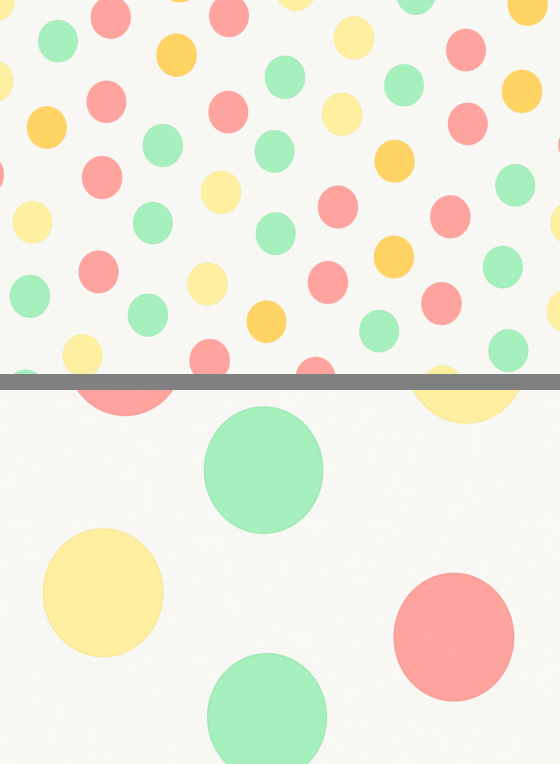
Top: the whole. Bottom: its middle third, enlarged.
Reproduce this pattern procedurally as a WebGL 2 fragment shader.

```glsl
#version 300 es
precision highp float;

uniform vec2 u_resolution;
out vec4 fragColor;

// Palette
const vec3 PAPER  = vec3(0.972, 0.970, 0.954);
const vec3 CORAL  = vec3(1.00, 0.64, 0.62);
const vec3 MINT   = vec3(0.65, 0.94, 0.74);
const vec3 LEMON  = vec3(1.00, 0.94, 0.63);
const vec3 AMBER  = vec3(1.00, 0.83, 0.39);

// Layout, in canvas heights
const vec2 STEP_DOWN = vec2(0.148, -0.129);
const vec2 STEP_UP   = vec2(0.168, 0.098);
const vec2 ORIGIN    = vec2(0.750, 0.584);
const vec2 RADII     = vec2(0.0537, 0.0573);
const float JITTER   = 0.019;
const float SIZE_VARIATION = 0.012;

// Surface
const float RIM_WIDTH = 0.0018;
const float RIM_SHADE = 0.025;
const float GRAIN_SCALE = 170.0;
const float GRAIN_AMOUNT = 0.005;

vec3 hash3(vec2 p) {
    vec3 q = fract(p.xyx * vec3(0.1031, 0.1030, 0.0973));
    q += dot(q, q.yxz + 33.33);
    return fract((q.xxy + q.yzz) * q.zyx);
}

float valueNoise(vec2 p) {
    vec2 i = floor(p);
    vec2 f = smoothstep(0.0, 1.0, p - i);
    float low  = mix(hash3(i).x, hash3(i + vec2(1.0, 0.0)).x, f.x);
    float high = mix(hash3(i + vec2(0.0, 1.0)).x, hash3(i + 1.0).x, f.x);
    return mix(low, high, f.y);
}

// Alternating cells use different hues, so close neighbours differ.
// The additive sequence keeps the shares even without visible repeats.
vec3 dotColor(vec2 cell) {
    float pick = fract(0.37 + dot(cell, vec2(0.7549, 0.5698)));
    if (mod(cell.x + cell.y, 2.0) > 0.5) {
        return pick < 0.667 ? CORAL : LEMON;
    }
    return pick < 0.593 ? MINT : (pick < 0.889 ? AMBER : LEMON);
}

// Approximate signed distance to an upright ellipse
float ellipseDistance(vec2 p, vec2 radii) {
    return (length(p / radii) - 1.0) * radii.y;
}

void main() {
    vec2 p = gl_FragCoord.xy / u_resolution.y;
    float edge = 0.75 / u_resolution.y;
    mat2 lattice = mat2(STEP_DOWN, STEP_UP);
    vec2 home = round(inverse(lattice) * (p - ORIGIN));

    // Paper with a faint grain
    float grain = valueNoise(p * GRAIN_SCALE) - 0.5;
    vec3 color = PAPER + grain * GRAIN_AMOUNT;

    // Scattered dots on a slanted lattice
    for (int y = -1; y <= 1; y++) {
        for (int x = -1; x <= 1; x++) {
            vec2 cell = home + vec2(x, y);
            vec3 random = hash3(cell + 57.0) * 2.0 - 1.0;
            vec2 center = ORIGIN + lattice * cell + random.xy * JITTER;
            vec2 radii = RADII * (1.0 + random.z * SIZE_VARIATION);
            float d = ellipseDistance(p - center, radii);

            float rim = smoothstep(-RIM_WIDTH - edge, -RIM_WIDTH + edge, d);
            vec3 ink = dotColor(cell) * (1.0 - RIM_SHADE * rim);
            ink += grain * GRAIN_AMOUNT;
            color = mix(color, ink, 1.0 - smoothstep(-edge, edge, d));
        }
    }

    fragColor = vec4(color, 1.0);
}
```
